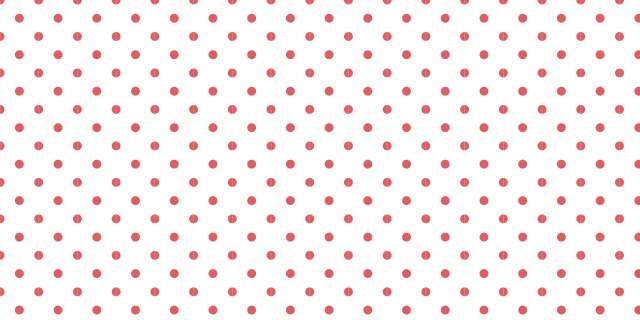
Give the GLSL for this pattern, as a WebGL 2 fragment shader.

```glsl
#version 300 es
precision highp float;
// Staggered coral polka dots on white, with a faint vertical tile seam through every other row.

#define REPEATS_ACROSS 16.53
#define REPEATS_DOWN 8.773
#define DOT_RADIUS 0.0139
#define SEAM_WIDTH 0.0022
#define SEAM_FADE 0.25
#define DOT_COLOR vec3(0.87, 0.37, 0.39)
#define GROUND_COLOR vec3(1.0)

uniform vec2 u_resolution;
out vec4 fragColor;

// Offset from the nearest point of a grid with the given cell size
vec2 nearestOffset(vec2 p, vec2 cell) {
    return p - cell * floor(p / cell + 0.5);
}

// Antialiased disc, 1 inside and 0 outside
float disc(vec2 p, float radius, float pixel) {
    return clamp((radius - length(p)) / pixel + 0.5, 0.0, 1.0);
}

// Share of a pixel covered by a vertical line centred on x = 0
float lineCoverage(float x, float width, float pixel) {
    float right = min(0.5 * width, x + 0.5 * pixel);
    float left = max(-0.5 * width, x - 0.5 * pixel);
    return max(right - left, 0.0) / pixel;
}

void main() {
    // Canvas heights, measured from the top left corner
    float pixel = 1.0 / u_resolution.y;
    vec2 p = vec2(gl_FragCoord.x, u_resolution.y - gl_FragCoord.y) * pixel;
    vec2 cell = vec2(u_resolution.x * pixel / REPEATS_ACROSS, 1.0 / REPEATS_DOWN);

    // One dot on each tile corner and one in each tile centre
    vec2 corner = nearestOffset(p, cell);
    vec2 centre = nearestOffset(p - 0.5 * cell, cell);
    float cornerDot = disc(corner, DOT_RADIUS, pixel);
    float centreDot = disc(centre, DOT_RADIUS, pixel);

    // Tiles meet in the corner dots, leaving a pale hairline
    cornerDot *= 1.0 - SEAM_FADE * lineCoverage(corner.x, SEAM_WIDTH, pixel);

    vec3 color = mix(GROUND_COLOR, DOT_COLOR, max(cornerDot, centreDot));
    fragColor = vec4(color, 1.0);
}
```
